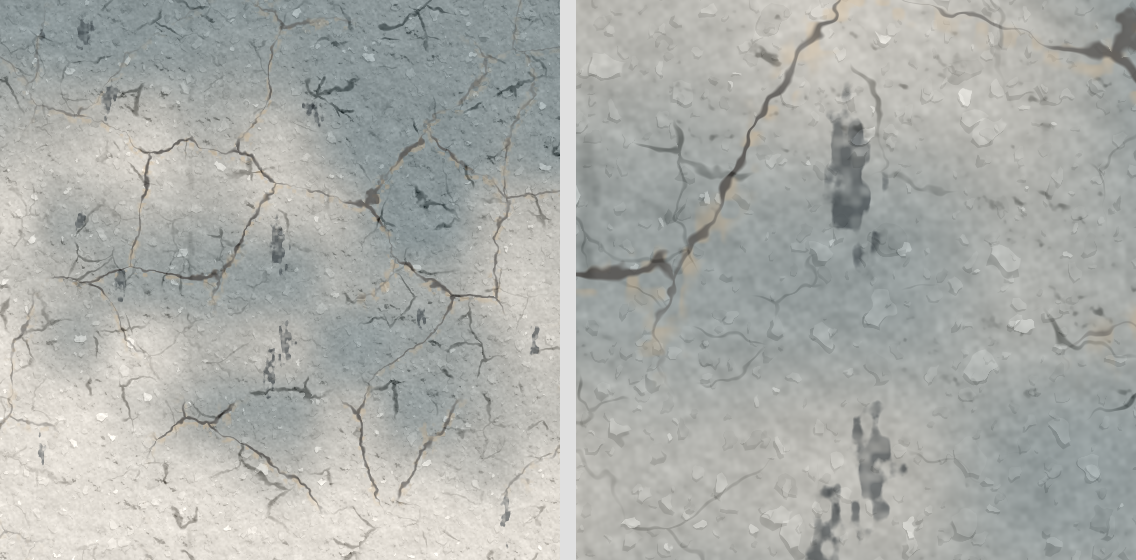
Left, the full canvas; right, a detail of the centre.
Give the GLSL for this texture, as a Shadertoy shader.

```glsl
// Worn asphalt in dappled shade: a cool-to-warm light ramp over rough ground.
// Layered noise gives relief, hashed cells give stone chips, and warped
// Voronoi borders give thin broken cracks; dark stains are scattered on top.

const vec3 SHADE = vec3(0.545, 0.587, 0.594);
const vec3 HALF_LIGHT = vec3(0.70, 0.70, 0.68);
const vec3 SUNLIT = vec3(0.890, 0.870, 0.837);
const vec3 SAND = vec3(0.88, 0.79, 0.66);
const vec3 CRACK_DARK = vec3(0.33, 0.32, 0.31);
const vec3 STAIN_TINT = vec3(0.58, 0.60, 0.62);
const float DAPPLE = 1.45;
const float RELIEF = 0.23;
const float PIT_DEPTH = 0.19;
const float GRAIN = 0.05;
const float CRACK_SCALE = 4.2;
const float CRACK_WIDTH = 0.0024;
const float SEAM_X = 0.34;
const int STAIN_COUNT = 14;

vec2 hash22(vec2 p) {
    vec3 q = fract(p.xyx * vec3(0.1031, 0.1030, 0.0973));
    q += dot(q, q.yzx + 33.33);
    return fract((q.xx + q.yz) * q.zy);
}

float noise(vec2 p) {
    vec2 i = floor(p), f = fract(p);
    f = f * f * f * (f * (f * 6.0 - 15.0) + 10.0);
    float low = mix(hash22(i).x, hash22(i + vec2(1, 0)).x, f.x);
    float high = mix(hash22(i + vec2(0, 1)).x, hash22(i + vec2(1, 1)).x, f.x);
    return mix(low, high, f.y);
}

float fbm(vec2 p) {
    float sum = 0.0, amp = 0.533;
    for (int i = 0; i < 4; i++) {
        sum += amp * noise(p);
        p = mat2(1.6, 1.2, -1.2, 1.6) * p + 11.7;
        amp *= 0.5;
    }
    return sum;
}

vec2 wobble(vec2 p) {
    return vec2(noise(p), noise(p + 31.0)) - 0.5;
}

// Distance to the border between the two nearest Voronoi cells
float borderDistance(vec2 p) {
    vec2 cell = floor(p), nearest = vec2(8.0), second = vec2(9.0);
    for (int y = -1; y <= 1; y++)
    for (int x = -1; x <= 1; x++) {
        vec2 id = cell + vec2(x, y);
        vec2 r = id + hash22(id) - p;
        if (dot(r, r) < dot(nearest, nearest)) { second = nearest; nearest = r; }
        else if (dot(r, r) < dot(second, second)) second = r;
    }
    return dot(0.5 * (nearest + second), normalize(second - nearest));
}

// Distance to a jagged line net; small bends keep its width even
float crackDistance(vec2 uv, float scale, float seed) {
    vec2 bend = 0.075 * wobble(uv * 7.0 + seed) + 0.022 * wobble(uv * 24.0 + seed);
    bend += 0.008 * wobble(uv * 70.0 + seed) + 0.004 * wobble(uv * 160.0 + seed);
    return borderDistance((uv + bend) * scale + seed) / scale;
}

float lineMask(float d, float width, float soft) {
    return 1.0 - smoothstep(width * 0.4, width + soft, d);
}

float chipShape(vec2 q, vec2 dir, float radius, float soft) {
    q = abs(vec2(dot(q, dir), dot(q, vec2(-dir.y, dir.x))));
    float d = max(q.x, 0.5 * q.x + 1.3 * q.y) - radius;
    return 1.0 - smoothstep(-soft, soft, d);
}

// Brightness change from angular stones and their small shadows
float chips(vec2 uv, float scale, float soft) {
    vec2 p = uv * scale, cell = floor(p);
    p += 0.3 * wobble(p * 3.0);
    float change = 0.0;
    for (int y = -1; y <= 1; y++)
    for (int x = -1; x <= 1; x++) {
        vec2 id = cell + vec2(x, y);
        vec2 kind = hash22(id + 53.0), turn = hash22(id + 91.0);
        vec2 q = p - id - hash22(id);
        vec2 dir = vec2(cos(6.283 * turn.x), sin(6.283 * turn.x));
        float radius = mix(0.12, 0.42, turn.y * turn.y);
        float stone = chipShape(q, dir, radius, soft * scale);
        float shadow = chipShape(q + vec2(0.05, 0.12), dir, radius, soft * scale);
        float tone = 0.10 * (kind.x - 0.35) + 0.07 * step(0.95, kind.x);
        change += step(kind.y, 0.6) * (stone * tone - 0.07 * shadow * (1.0 - stone));
    }
    return change;
}

void mainImage(out vec4 fragColor, in vec2 fragCoord) {
    vec2 uv = fragCoord / iResolution.y;
    float soft = 0.8 / iResolution.y;

    // Soft patches of sun, strongest in the middle band
    float patches = 0.68 * noise(uv * 3.7 + 4.3) + 0.32 * noise(uv * 8.0 + 21.0) - 0.5;
    float sun = 1.0 - uv.y + DAPPLE * 4.0 * uv.y * (1.0 - uv.y) * patches;
    sun = smoothstep(0.03, 0.90, sun);
    vec3 color = mix(SHADE, HALF_LIGHT, min(2.0 * sun, 1.0));
    color = mix(color, SUNLIT, max(2.0 * sun - 1.0, 0.0));

    // Relief, pits in rough places, chips and grain
    float slope = fbm(uv * 45.0 + vec2(0.06, 0.14)) - fbm(uv * 45.0);
    float rough = smoothstep(0.42, 0.66, fbm(uv * 13.0 + 40.0));
    color -= RELIEF * slope + PIT_DEPTH * rough * smoothstep(0.08, 0.19, slope);
    color += chips(uv, 40.0, soft) + 0.8 * chips(uv + 3.7, 80.0, soft);
    color += GRAIN * (noise(uv * 240.0) - 0.5) + 0.05 * (fbm(uv * 20.0 + 9.0) - 0.5);

    // Main cracks: gravelly sand below, thin dark core of uneven width
    float open = smoothstep(0.34, 0.72, noise(uv * 5.5 + 9.0));
    open *= 1.0 - 0.65 * smoothstep(0.25, 0.65, length(uv - 0.5));
    float gap = smoothstep(0.18, 0.62, noise(uv * 30.0 + 14.0));
    float width = CRACK_WIDTH * open * gap * (0.4 + 1.2 * noise(uv * 90.0));
    float core = lineMask(crackDistance(uv, CRACK_SCALE, 2.0), width, 2.0 * soft);
    float rim = lineMask(crackDistance(uv + vec2(0.0, 0.006), CRACK_SCALE, 2.0), 0.003, 0.010);
    float gravel = smoothstep(0.40, 0.75, noise(uv * 120.0 + 5.0));
    color = mix(color, SAND * mix(0.82, 1.0, sun), 0.55 * open * rim * gravel);
    color = mix(color, CRACK_DARK, 0.85 * open * mix(0.3, 1.0, gap) * core);

    // Short crevices scattered over the rough ground
    float broken = smoothstep(0.48, 0.72, noise(uv * 26.0 + 3.0)) * (0.35 + 0.65 * rough);
    float crevice = lineMask(crackDistance(uv, 13.0, 63.0), 0.0022 * broken, 2.0 * soft);
    color -= 0.24 * broken * crevice;

    // Faint upright seam, then tall ragged stains, denser on the left
    float seam = abs(uv.x - SEAM_X + 0.006 * (noise(uv * 40.0) - 0.5));
    color -= 0.07 * lineMask(seam, 0.002, 0.006) * smoothstep(0.4, 0.7, noise(uv.yy * 25.0));
    float grit = 0.35 + 0.9 * noise(uv * 170.0);
    float ragged = 1.7 * (noise(uv * vec2(170.0, 80.0)) + fbm(uv * 75.0) - 1.0);
    for (int i = 0; i < STAIN_COUNT; i++) {
        vec2 center = hash22(vec2(i, 3)), size = hash22(vec2(i, 8));
        center.x = pow(center.x, 1.35);
        vec2 extent = mix(vec2(0.006, 0.011), vec2(0.013, 0.038), size);
        float stain = 1.0 - smoothstep(0.6, 1.2, length((uv - center) / extent) + ragged);
        color *= mix(vec3(1.0), STAIN_TINT, min(stain * grit, 1.0));
    }

    fragColor = vec4(clamp(color, 0.0, 1.0), 1.0);
}
```
